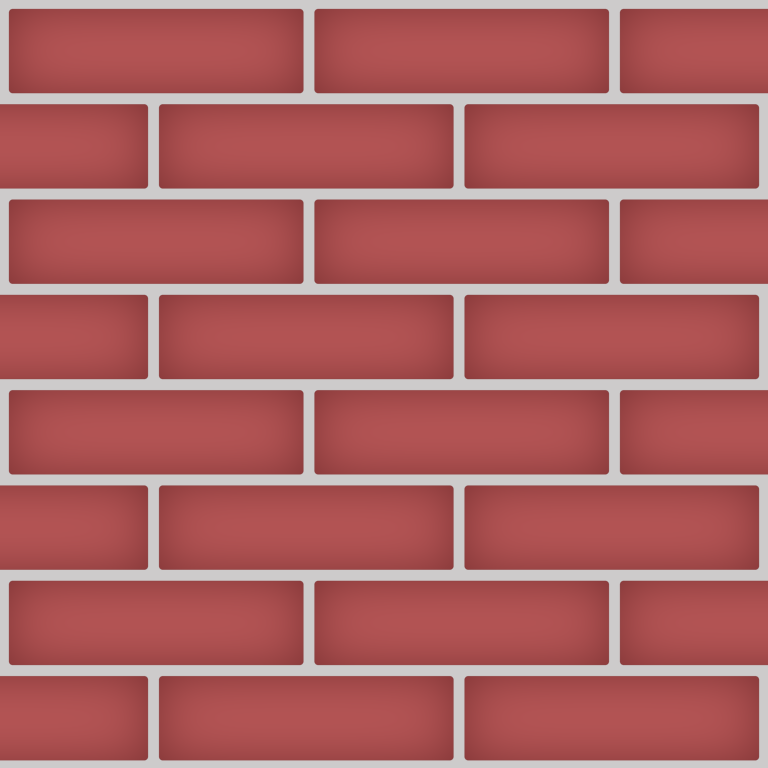
Reproduce this pattern procedurally as a three.js fragment shader.

```glsl
// Running-bond wall of rounded red bricks with soft inner shadows and pale mortar.
varying vec2 vUv;

const vec2 PITCH = vec2(0.3978, 0.1241);        // spacing of brick centres
const vec2 HALF_SIZE = vec2(0.1918, 0.0549);    // half width and height of a brick
const vec2 FIRST_CENTRE = vec2(0.2034, 0.0648); // brick centre before the row shift
const float ROW_SHIFT = 0.1954;                 // sideways step of every other row
const float CORNER_RADIUS = 0.005;
const float SHADOW_SPREAD = 0.035;
const float RIM_WIDTH = 0.0016;
const float RIM_SHADE = 0.95;
const float EDGE_SOFTNESS = 0.001;

const vec3 MORTAR = vec3(0.803, 0.798, 0.798);
const vec3 BRICK_LIT = vec3(0.729, 0.346, 0.346);
const vec3 BRICK_SHADOW = vec3(0.491, 0.197, 0.200);

// Offset from the centre of the nearest brick
vec2 brickOffset(vec2 p) {
  vec2 cell = (p - FIRST_CENTRE) / PITCH;
  float row = floor(cell.y + 0.5);
  cell.x -= (1.0 - mod(row, 2.0)) * ROW_SHIFT / PITCH.x;
  return (fract(cell + 0.5) - 0.5) * PITCH;
}

float roundedBox(vec2 p, vec2 halfSize, float radius) {
  vec2 d = abs(p) - halfSize + radius;
  return length(max(d, 0.0)) + min(max(d.x, d.y), 0.0) - radius;
}

// Logistic approximation of a Gaussian-blurred step
vec2 blurredStep(vec2 d) {
  return 1.0 / (1.0 + exp(-1.702 * d / SHADOW_SPREAD));
}

// Light left by a blurred shadow cast inward from all four sides
float innerLight(vec2 p) {
  vec2 span = blurredStep(HALF_SIZE - p) + blurredStep(HALF_SIZE + p) - 1.0;
  return span.x * span.y;
}

void main() {
  vec2 p = brickOffset(vUv);
  float dist = roundedBox(p, HALF_SIZE, CORNER_RADIUS);

  // Brick face with a faint dark rim
  vec3 brick = mix(BRICK_SHADOW, BRICK_LIT, innerLight(p));
  brick *= mix(1.0, RIM_SHADE, smoothstep(-RIM_WIDTH, 0.0, dist));

  // Mortar joints
  float joint = smoothstep(-EDGE_SOFTNESS, EDGE_SOFTNESS, dist);
  gl_FragColor = vec4(mix(brick, MORTAR, joint), 1.0);
}
```
